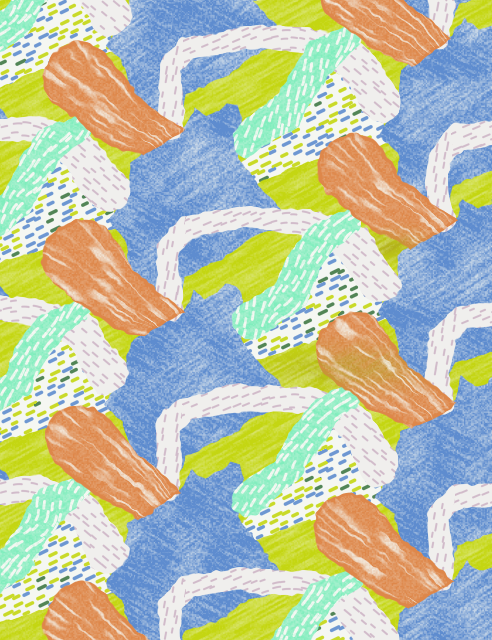
A WebGL 1 fragment shader for this pattern:

```glsl
precision highp float;
// Half-drop repeat of coloured-pencil paddles, eared blue shapes, arches and speckles.
uniform vec2 u_resolution;

#define UNITS 768.  // canvas height in drawing units
#define COLUMN 325. // column spacing
#define DROP 216.   // row spacing; columns shift by half
#define PAPER vec3(.96,.97,.95)
#define BLUE vec3(.37,.55,.81)
#define YELLOW vec3(.77,.84,.07)
#define ORANGE vec3(.87,.53,.29)
#define MINT vec3(.5,.93,.74)
#define LILAC vec3(.8,.7,.77)
#define OLIVE vec3(.68,.65,.12)
#define PINE vec3(.25,.47,.27)

vec2 hash2(vec2 p) {
  vec3 q = fract(p.xyx * vec3(.1031, .103, .0973));
  q += dot(q, q.yzx + 33.33);
  return fract((q.xx + q.yz) * q.zy);
}

float noise(vec2 p) {
  vec2 i = floor(p), f = fract(p);
  f *= f * (3. - 2. * f);
  return mix(mix(hash2(i).x, hash2(i + vec2(1, 0)).x, f.x),
             mix(hash2(i + vec2(0, 1)).x, hash2(i + 1.).x, f.x), f.y);
}

float fill(float d) {
  float soft = .7 * UNITS / u_resolution.y;
  return 1. - smoothstep(-soft, soft, d);
}

vec2 turn(vec2 p, float a) {
  return vec2(p.x * cos(a) + p.y * sin(a), p.y * cos(a) - p.x * sin(a));
}

// Pencil hatching along an angle
float hatch(vec2 p, float a) { return noise(turn(p, a) / vec2(26, 2.8)) - .5; }

// Scattered short strokes: x is coverage, y a random tint
vec2 dashes(vec2 p, vec2 cell, float a, vec2 size) {
  vec2 best = vec2(99, 0);
  for (int j = -1; j <= 1; j++) for (int i = -1; i <= 1; i++) {
    vec2 id = floor(p / cell) + vec2(i, j), h = hash2(id + 50.);
    vec2 v = turn(p - (id + .2 + .6 * h) * cell, a);
    v.x = max(abs(v.x) - size.x * (.6 + .6 * h.x), 0.);
    float d = length(v) - size.y;
    if (d < best.x) best = vec2(d, h.y);
  }
  return vec2(fill(best.x), best.y);
}

// Tapered limb from a to b; z holds the radius
float limb(vec2 p, vec3 a, vec3 b) {
  vec2 w = p - a.xy, e = b.xy - a.xy;
  float h = clamp(dot(w, e) / dot(e, e), 0., 1.);
  return length(w - e * h) - mix(a.z, b.z, h);
}

// Signed distance to a polygon, traced with a pen
vec2 spot, pen;
float gap, side;
void start(vec2 p, float x, float y) { spot = p; pen = vec2(x, y); gap = 1e6; side = 1.; }
void to(float x, float y) {
  vec2 b = vec2(x, y), e = b - pen, w = spot - pen;
  vec2 r = w - e * clamp(dot(w, e) / dot(e, e), 0., 1.);
  gap = min(gap, dot(r, r));
  bvec3 c = bvec3(spot.y >= pen.y, spot.y < b.y, e.x * w.y > e.y * w.x);
  if (all(c) || all(not(c))) side = -side;
  pen = b;
}

float earedShape(vec2 p) {
  start(p, 222., 370.); to(232., 348.); to(247., 359.); to(265., 354.); to(274., 344.);
  to(286., 346.); to(291., 362.); to(284., 405.); to(302., 432.); to(332., 464.);
  to(340., 488.); to(300., 500.); to(272., 524.); to(222., 545.); to(205., 600.);
  to(160., 550.); to(150., 505.); to(130., 485.); to(152., 455.); to(158., 412.); to(222., 370.);
  return side * sqrt(gap) - 1.5;
}

float specklePatch(vec2 p) {
  start(p, 388., 295.); to(420., 312.); to(452., 350.); to(464., 384.); to(400., 398.);
  to(300., 432.); to(282., 416.); to(350., 375.); to(372., 345.); to(388., 295.);
  return side * sqrt(gap) - 2.;
}

float arch(vec2 p) {
  vec3 a = vec3(204, 296, 14), b = vec3(226, 273, 14), c = vec3(290, 262, 14), e = vec3(370, 265, 15), f = vec3(425, 290, 22);
  float d = min(limb(p, vec3(204, 372, 14), a), limb(p, a, b));
  d = min(d, min(limb(p, b, c), limb(p, c, e)));
  return min(d, min(limb(p, e, f), limb(p, f, vec3(456, 340, 25))));
}

float ribbon(vec2 p) {
  vec3 a = vec3(385, 284, 20), b = vec3(364, 315, 20), c = vec3(346, 350, 21);
  float d = min(limb(p, vec3(420, 264, 14), a), limb(p, a, b));
  return min(d, min(limb(p, b, c), limb(p, c, vec3(297, 386, 19))));
}

float paddle(vec2 p) {
  vec3 waist = vec3(137, 351, 35);
  float d = min(limb(p, vec3(97, 311, 44), waist), limb(p, waist, vec3(205, 395, 27)));
  return max(d, dot(p, vec2(.55, .83)) - 431.);
}

vec3 near(vec3 best, float d, vec2 q) { return d < best.x ? vec3(d, q) : best; }
float smudge(vec2 p, vec2 size) { p /= size; return exp(-dot(p, p)); }
void lay(inout vec3 col, vec3 colour, float ink, float d) {
  col = mix(col, mix(PAPER, colour, clamp(ink, 0., 1.)), fill(d));
}

void main() {
  vec2 p = vec2(gl_FragCoord.x, u_resolution.y - gl_FragCoord.y) * UNITS / u_resolution.y;
  vec2 w = p + 9. * vec2(noise(p / 45.), noise(p / 45. + 70.)) + 3.5 * vec2(noise(p / 7.), noise(p / 7. + 30.)) - 6.;

  // Nearest copy of every shape, with its local position
  vec3 eared = vec3(1e3), speckle = eared, bow = eared, band = eared, bat = eared;
  for (int i = 0; i < 4; i++) {
    float row = floor(float(i) / 2.), k = floor((w.x - 30.) / COLUMN) - float(i) + 2. * row;
    vec2 q = w - k * vec2(COLUMN, DROP / 2.);
    q.y = 240. + mod(q.y - 240., DROP) + row * DROP;
    eared = near(eared, earedShape(q), q);
    speckle = near(speckle, specklePatch(q), q);
    bow = near(bow, arch(q), q);
    band = near(band, ribbon(q), q);
    bat = near(bat, paddle(q), q);
  }
  float tooth = noise(p / 1.7) - .5, cloud = noise(p / 38.) - .5;
  float strokes = mix(hatch(p, -.6), hatch(p, .5), smoothstep(-.15, .15, cloud));
  float wear = max(smudge(p - vec2(425, 442), vec2(85, 26)), smudge(p - vec2(475, 295), vec2(35, 16)));
  wear *= .65 + .5 * strokes;

  // Yellow ground
  vec3 col = PAPER;
  lay(col, mix(YELLOW, OLIVE, wear), .88 + .45 * hatch(p, -.5) + .2 * tooth, -9.);

  // Speckles, darker around the worn area
  vec2 dash = dashes(p, vec2(14, 10), -.45, vec2(4.2, 2.1));
  float dark = smudge(p - vec2(420, 440), vec2(110, 130));
  vec3 tint = dash.y < .45 ? BLUE : mix(YELLOW, PINE, step(dash.y, .5 + .4 * dark));
  lay(col, tint, dash.x * .9, speckle.x);

  // Blue eared shape
  lay(col, BLUE, .8 + .4 * (strokes + cloud) + .5 * tooth, eared.x);

  // Arch with lilac ticks
  float tilt = bow.y < 222. ? 1.75 : mix(-.4, .7, smoothstep(300., 420., bow.y));
  dash = dashes(p, vec2(12, 13), tilt, vec2(4, 1.2));
  lay(col, LILAC, dash.x * .75 + .12, bow.x);

  // Mint ribbon with bare slivers
  dash = dashes(p, vec2(10, 17), cloud - 1., vec2(6, 1.7));
  lay(col, MINT, .82 + .3 * (strokes + tooth) - .75 * dash.x, band.x);

  // Orange paddle, strokes gathering towards the neck
  vec2 ray = vec2(290, 470) - bat.yz;
  float row = floor((p.y - bat.z) / DROP * 2. + .5);
  float fan = noise(vec2(atan(ray.y, ray.x) * 62., length(ray) / 34.) + row * 7.);
  float ink = smoothstep(.02, .5, fan) * .65 + .25 + .25 * tooth + .3 * smoothstep(-5., -1., bat.x);
  lay(col, mix(ORANGE, OLIVE, .7 * wear), ink, bat.x);

  gl_FragColor = vec4(col, 1);
}
```
